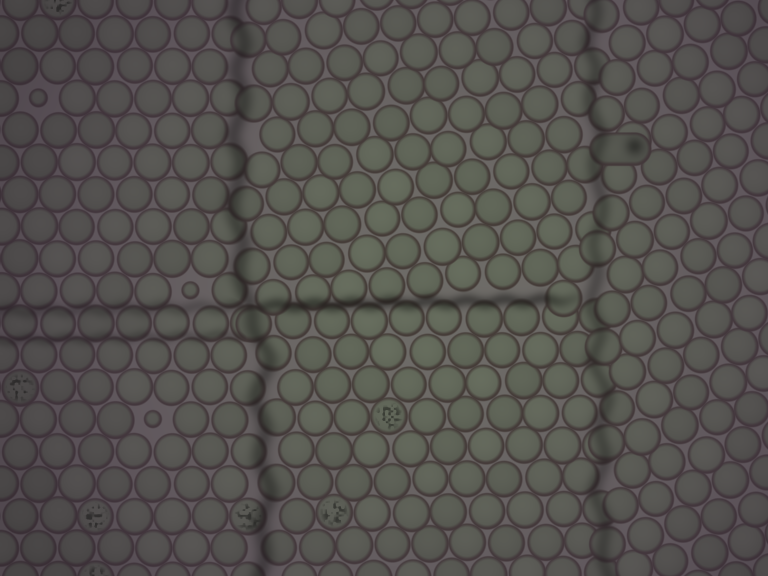
A WebGL 1 fragment shader for this pattern:

```glsl
precision highp float;

uniform vec2 u_resolution;

const vec2 PITCH = vec2(0.0660, 0.0558);
const float RADIUS = 0.0322;

float hash(vec2 p) {
  return fract(sin(dot(p, vec2(127.1, 311.7))) * 43758.5453);
}

float noise(vec2 p) {
  vec2 cell = floor(p);
  vec2 f = fract(p);
  f = f * f * (3.0 - 2.0 * f);
  return mix(mix(hash(cell), hash(cell + vec2(1.0, 0.0)), f.x),
             mix(hash(cell + vec2(0.0, 1.0)), hash(cell + 1.0), f.x), f.y);
}

// Seams between the packed grains
float leftSeam(float y) { return mix(0.458, 0.416, smoothstep(0.38, 0.5, y)); }
float rightSeam(float y) { return 1.048 - 0.02 * y; }
float crossSeam(float x) { return 0.459 + 0.021 * x; }

float grainAt(vec2 p) {
  if (p.x < leftSeam(p.y)) return 0.0;
  if (p.x > rightSeam(p.y)) return 3.0;
  return p.y < crossSeam(p.x) ? 1.0 : 2.0;
}

float band(float dist, float width) {
  return exp(-dist * dist / (width * width));
}

float seamShadow(vec2 p) {
  float sway = 0.006 * sin(p.y * 56.0) + 0.016 * (noise(p.yy * 13.0) - 0.5);
  float left = 0.85 * band(p.x - leftSeam(p.y) - sway, 0.017);
  float right = 0.7 * band(p.x - rightSeam(p.y) + sway, 0.015);
  float ripple = 0.003 * sin(p.x * 95.0);
  float west = 1.0 - smoothstep(0.38, 0.5, p.x);
  float reach = mix(1.0, 0.5, west) * (1.0 - smoothstep(0.94, 1.04, p.x));
  float cross = reach * band(p.y - crossSeam(p.x) - ripple, 0.012);
  float lower = 0.45 * west * band(p.y - crossSeam(p.x) + 0.05 + ripple, 0.010);
  return max(max(left, right), max(cross, lower));
}

// Green light in the middle, purple towards the borders
float glowAt(vec2 p) {
  return 1.0 - smoothstep(0.1, 0.74, length((p - vec2(0.75, 0.5)) * vec2(1.0, 0.95)));
}

vec3 paintDroplet(vec3 under, vec2 offset, float radius, float glow, float soft, float tone) {
  float dist = length(offset) - radius;
  vec3 rim = mix(vec3(0.275, 0.222, 0.255), vec3(0.265, 0.232, 0.215), glow);
  vec3 body = mix(vec3(0.340, 0.327, 0.327), vec3(0.374, 0.398, 0.342), glow);
  float slope = dot(offset, vec2(-0.5, 0.86)) / radius;
  float reach = length(offset) / radius;
  body *= tone * (1.03 + 0.03 * slope - 0.07 * reach * reach);
  float inside = smoothstep(0.0008, 0.0048 + soft, -dist + 0.0014 * slope);
  vec3 color = mix(rim, body, inside);
  return mix(under, color, 1.0 - smoothstep(-0.5 * soft, 0.5 * soft, dist));
}

// One hexagonally packed grain, drawn only inside its seams
vec3 paintGrain(vec3 color, vec2 p, vec2 origin, float angle, float grain,
                float jitter, float glow, float soft) {
  float c = cos(angle);
  float s = sin(angle);
  vec2 d = p - origin;
  vec2 q = vec2(c * d.x + s * d.y, c * d.y - s * d.x) / PITCH;
  for (int j = -1; j <= 1; j++) {
    float row = floor(q.y + 0.5) + float(j);
    float shift = 0.5 * mod(row, 2.0);
    for (int i = -1; i <= 1; i++) {
      float column = floor(q.x - shift + 0.5) + float(i);
      vec2 seed = vec2(column, row) + 37.0 * grain;
      vec2 wobble = vec2(hash(seed + 0.3), hash(seed + 0.7)) - 0.5;
      vec2 local = vec2(column + shift, row) * PITCH + jitter * wobble;
      vec2 center = origin + vec2(c * local.x - s * local.y, s * local.x + c * local.y);
      if (abs(grainAt(center) - grain) > 0.5) continue;

      // Undersized and speckled droplets
      float kind = hash(seed + 6.3);
      float radius = RADIUS * (0.97 + 0.06 * hash(seed + 2.4));
      if (kind < 0.018) radius *= 0.5;
      vec2 offset = p - center;
      float tone = 0.97 + 0.06 * hash(seed + 8.2);
      if (kind > 0.98) {
        float core = 1.0 - smoothstep(0.4, 0.85, length(offset) / radius);
        tone *= 1.0 - 0.4 * core * smoothstep(0.4, 0.85, noise(p * 210.0));
      }
      color = paintDroplet(color, offset, radius, glow, soft, tone);
    }
  }
  return color;
}

void main() {
  vec2 p = gl_FragCoord.xy / u_resolution.y;
  float glow = glowAt(p);
  float shadow = seamShadow(p);
  float soft = max(1.2 / u_resolution.y, mix(0.0036, 0.009, shadow));

  vec3 color = mix(vec3(0.385, 0.345, 0.375), vec3(0.42, 0.41, 0.395), glow);
  color = paintGrain(color, p, vec2(0.035, 0.439), 0.0, 0.0, 0.003, glow, soft);
  color = paintGrain(color, p, vec2(0.509, 0.441), 0.02, 1.0, 0.005, glow, soft);
  color = paintGrain(color, p, vec2(0.504, 0.545), 0.11, 2.0, 0.007, glow, soft);
  color = paintGrain(color, p, vec2(1.193, 0.491), 0.23, 3.0, 0.006, glow, soft);

  // Fused pair with a dark spot
  vec2 arm = p - vec2(1.052, 0.741);
  arm.x -= clamp(arm.x, 0.0, 0.05);
  color = paintDroplet(color, arm, 0.029, glow, soft, 0.93);
  color *= 1.0 - 0.4 * band(length(p - vec2(1.102, 0.746)), 0.016);

  // Seam shade and falloff towards the corners
  color *= 1.0 - 0.38 * shadow;
  color *= mix(0.95, 1.02, glow) - 0.14 * smoothstep(0.55, 0.9, length(p - vec2(0.75, 0.5)));
  gl_FragColor = vec4(color, 1.0);
}
```
